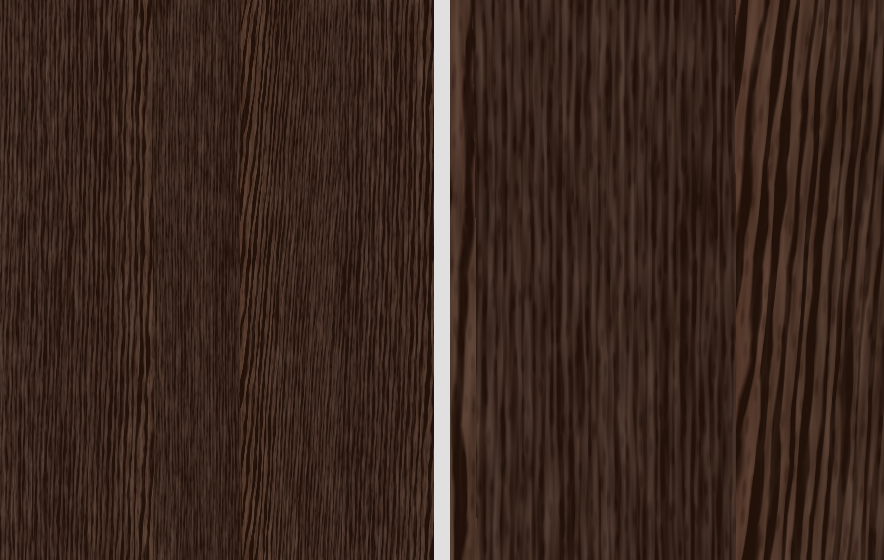
Left: the whole. Right: its middle third, enlarged.
A Shadertoy shader for this texture:

```glsl
// Dark wenge veneer: four planks of fine, leaning vertical grain

vec2 hash2(vec2 p) {
    vec3 q = fract(p.xyx * vec3(0.1031, 0.1030, 0.0973));
    q += dot(q, q.yzx + 33.33);
    return fract((q.xx + q.yz) * q.zy);
}

// Cellular noise: distance to the nearest scattered point
float cellular(vec2 p) {
    vec2 cell = floor(p), local = fract(p);
    float nearest = 4.0;
    for (int j = -1; j <= 1; j++) {
        for (int i = -1; i <= 1; i++) {
            vec2 offset = vec2(i, j);
            vec2 toPoint = offset + hash2(cell + offset + 57.0) - local;
            nearest = min(nearest, dot(toPoint, toPoint));
        }
    }
    return sqrt(nearest);
}

// Plank as (coarse edge, line frequency, frequency drop at that edge, lean)
vec4 plankAt(float x) {
    if (x < 0.352) return vec4(0.352, 98.0, 50.0, 1.8);
    if (x < 0.555) return vec4(0.352, 135.0, 0.0, 1.0);
    if (x < 0.790) return vec4(0.555, 138.0, 90.0, 7.0);
    return vec4(1.01, 100.0, 50.0, 2.4);
}

void mainImage(out vec4 fragColor, in vec2 fragCoord) {
    vec2 p = fragCoord / iResolution.x;

    // Slow sideways wander of the grain
    float x = p.x + 0.0025 * sin(p.y * 4.3 + p.x * 9.0)
                  + 0.0006 * sin(p.y * 15.0 + p.x * 37.0);

    // Lines widen and lean more towards the coarse edge of each plank
    vec4 plank = plankAt(x);
    float edgeDist = abs(x - plank.x);
    float falloff = exp(-edgeDist / 0.075);
    float coarse = falloff * plank.z / 90.0;
    float density = plank.y - plank.z * falloff;
    float lines = plank.y * edgeDist - plank.z * 0.075 * (1.0 - falloff);
    float phase = sign(x - plank.x) * lines - plank.w * p.y;

    // Cellular warp makes the lines swell, fork and break
    phase += 0.50 * cellular(vec2(phase * 0.7, p.y * 5.0));
    phase += 0.38 * cellular(vec2(phase * 1.1 + 40.0, p.y * 15.0));
    float wave = sin(6.2832 * phase) + 0.45 * sin(phase * 2.3 + p.y * 6.0);
    float soft = mix(0.9, 0.45, min(coarse * 1.6, 1.0));
    float stripe = smoothstep(-0.15 - soft, soft - 0.15, wave);

    // Fine planks are quieter, and unresolved lines fade out
    float contrast = mix(0.38, 0.82, min(coarse * 1.5 + 0.35 * smoothstep(125.0, 85.0, density), 1.0));
    contrast *= 1.0 - 0.7 * smoothstep(0.35, 0.9, 1.3 * density / iResolution.x);

    // Short thin fibres and dark pores
    float across = x - 0.01 * plank.w * p.y;
    float fibre = cellular(vec2(across * 185.0, p.y * 17.0)) - 0.45;
    float strand = cellular(vec2(across * 120.0 + 70.0, p.y * 7.0)) - 0.45;
    float pore = 1.0 - smoothstep(0.10, 0.30, cellular(vec2(across * 130.0 + 9.0, p.y * 30.0)));

    // Broad uneven staining
    float stain = sin(x * 31.0 + sin(p.y * 2.1)) * sin(x * 13.0 + p.y * 1.7)
                + 0.6 * sin(x * 67.0 + 1.5 * sin(p.y * 3.1));

    float tone = 0.44 + contrast * (stripe - 0.55) + (0.55 - 0.2 * coarse) * fibre
               + 0.35 * strand - 0.20 * pore + 0.065 * stain + 0.06 * coarse;
    vec3 darkBrown = vec3(0.130, 0.065, 0.035);
    vec3 paleBrown = vec3(0.340, 0.256, 0.212);
    vec3 color = mix(darkBrown, paleBrown, clamp(tone, 0.0, 1.1));
    color += coarse * stripe * vec3(0.015, -0.012, -0.022);
    fragColor = vec4(color, 1.0);
}
```
